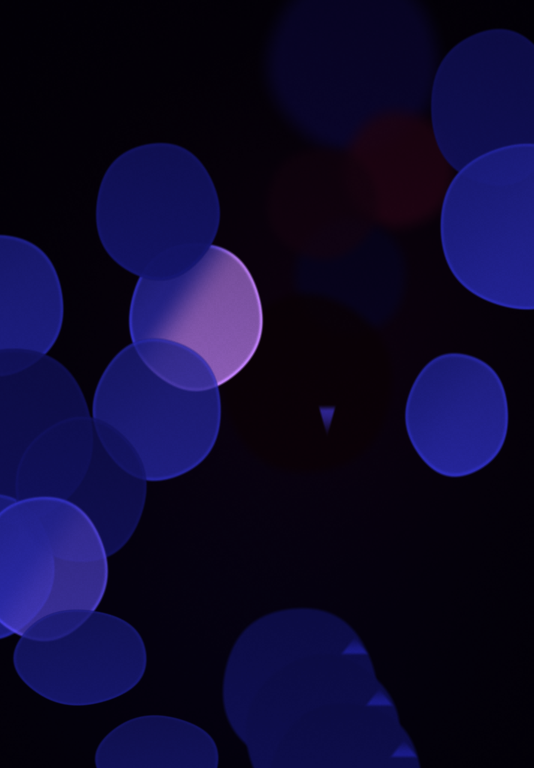
Write a Shadertoy shader that draws this background.

```glsl
// Out-of-focus blue and lilac light discs drifting over a near-black backdrop.

const vec3 BLACK  = vec3(0.008, 0.001, 0.025);
const vec3 NAVY   = vec3(0.035, 0.02, 0.17);
const vec3 INDIGO = vec3(0.06, 0.06, 0.34);
const vec3 BLUE   = vec3(0.10, 0.11, 0.51);
const vec3 VIOLET = vec3(0.17, 0.165, 0.66);
const vec3 LILAC  = vec3(0.64, 0.43, 0.84);
const vec3 MAROON = vec3(0.13, 0.015, 0.075);
const vec2 LIGHT_DIR = vec2(0.8, -0.6);
const float DISC_RADIUS = 0.083;
const float DISC_ASPECT = 1.11;
const float RIM_WIDTH = 0.0022;
const float RIM_GAIN = 0.35;
const float SHARP = 0.0018;
const float GRAIN = 0.012;
const float CHAIN_HEAT[7] = float[7](0.32, 1.0, 0.62, 0.30, 0.82, 0.42, 0.38);

float hash(vec2 p) {
    return fract(sin(dot(p, vec2(12.9898, 78.233))) * 43758.5453);
}

// Colour of a light from dim navy to hot lilac
vec3 heatRamp(float h) {
    vec3 c = mix(NAVY, INDIGO, smoothstep(0.0, 0.25, h));
    c = mix(c, BLUE, smoothstep(0.25, 0.5, h));
    c = mix(c, VIOLET, smoothstep(0.5, 0.75, h));
    return mix(c, LILAC, smoothstep(0.75, 1.0, h));
}

// Slightly uneven ellipse with a thin bright rim
void addDisc(inout vec3 col, vec2 p, vec2 centre, vec2 radius, vec3 tint,
             float opacity, float blur, float rimGain) {
    vec2 q = (p - centre) / radius;
    float wobble = 1.0 + 0.012 * cos(5.0 * atan(q.y, q.x) + 40.0 * centre.y);
    float edge = (length(q) * wobble - 1.0) * radius.x;
    float soft = max(blur, 0.75 / iResolution.y);
    float mask = 1.0 - smoothstep(-soft, soft, edge);
    float rimOffset = (edge + RIM_WIDTH) / RIM_WIDTH;
    float rim = exp(-rimOffset * rimOffset);
    float shade = 0.98 - 0.1 * q.y;
    col = mix(col, tint * shade, mask * opacity);
    col += rim * mask * rimGain * tint;
}

// Light disc whose heat falls off away from the light direction
void addLight(inout vec3 col, vec2 p, vec2 centre, vec2 radius, float heat, float opacity) {
    float lit = smoothstep(-1.0, 0.25, dot((p - centre) / radius, LIGHT_DIR));
    float h = heat * mix(1.0 - 0.35 * heat * heat * heat, 1.0, lit);
    addDisc(col, p, centre, radius, heatRamp(h), opacity, SHARP, RIM_GAIN * heat);
}

// Small soft wedge; a negative height turns the point upwards
float glint(vec2 p, vec2 centre, vec2 size) {
    vec2 q = (p - centre) / size;
    float sides = smoothstep(-0.15, 0.25, 0.5 + 0.5 * q.y - abs(q.x));
    return sides * smoothstep(-0.2, 0.3, 1.0 - q.y) * smoothstep(-1.2, 0.8, q.y);
}

void mainImage(out vec4 fragColor, in vec2 fragCoord) {
    vec2 p = fragCoord / iResolution.y;
    float right = iResolution.x / iResolution.y;

    // Backdrop with faint hazes
    vec3 col = BLACK;
    col += 0.25 * MAROON * exp(-14.0 * dot(p - vec2(0.42, 0.58), p - vec2(0.42, 0.58)));
    col += 0.2 * NAVY * exp(-10.0 * dot(p - vec2(0.3, 0.2), p - vec2(0.3, 0.2)));

    // Faint blurred discs down the middle, alternating navy and maroon
    for (int i = 0; i < 4; i++) {
        float f = float(i);
        vec2 centre = vec2(0.46 + 0.06 * sin(1.6 * f), 0.92 - 0.14 * f);
        vec2 radius = vec2(0.11 - 0.045 * sin(1.57 * f * 0.67)) * vec2(1.0, 1.05);
        vec3 tint = mix(NAVY, MAROON, mod(f, 2.0)) * (1.0 - 0.08 * f * f);
        addDisc(col, p, centre, radius, tint, 0.85, 0.018 - 0.003 * f, 0.0);
    }
    addDisc(col, p, vec2(0.42, 0.735), vec2(0.072), 0.5 * MAROON + 0.1 * NAVY, 0.7, 0.01, 0.0);

    // Stepped dim discs at the foot, each with a wedge of light
    for (int i = 0; i < 3; i++) {
        float f = float(i);
        vec2 centre = vec2(0.39, 0.105) + f * vec2(0.03, -0.062);
        addDisc(col, p, centre, vec2(0.1, 0.104), 0.88 * INDIGO, 1.0, 0.003, 0.0);
    }
    for (int i = 0; i < 3; i++) {
        vec2 centre = vec2(0.462, 0.16) + float(i) * vec2(0.032, -0.067);
        col += 0.5 * BLUE * glint(p, centre, vec2(0.018, -0.012));
    }

    // Lights along the left border
    for (int i = 0; i < 3; i++) {
        float f = float(i);
        vec2 centre = vec2(0.02 * sin(2.0 * f), 0.603 - 0.17 * f);
        vec2 radius = vec2(DISC_RADIUS + 0.02 * sin(1.5 * f)) * vec2(1.0, DISC_ASPECT);
        addLight(col, p, centre, radius, 0.58 - 0.3 * sin(1.57 * f), 0.85);
    }

    // Lights along the right border
    for (int i = 0; i < 3; i++) {
        float f = float(i);
        vec2 centre = vec2(right - 0.05 + 0.095 * f - 0.06 * f * f, 0.86 - 0.11 * f - 0.045 * f * f);
        vec2 radius = vec2(0.085 + 0.055 * f - 0.032 * f * f) * vec2(1.0, 1.0 + 0.1 * abs(f - 1.0) * 2.0);
        addLight(col, p, centre, radius, 0.2 + 0.6 * f - 0.19 * f * f, 0.92);
    }

    // Winding chain on the left; its hot disc sits behind the topmost one
    for (int i = 0; i < 7; i++) {
        int k = i < 2 ? 1 - i : i;
        float f = float(k);
        float jitter = hash(vec2(f, 3.0)) - 0.5;
        vec2 centre = vec2(0.155 + 0.1 * cos(1.047 * (f - 1.0)), 0.725 - 0.12 * f - 0.02 * sin(f));
        float aspect = mix(DISC_ASPECT, 0.72, smoothstep(4.0, 5.0, f));
        vec2 radius = (DISC_RADIUS + 0.012 * jitter) * vec2(1.0, aspect);
        addLight(col, p, centre, radius, CHAIN_HEAT[k], k == 0 ? 0.96 : 0.78);
    }

    // Lone wedge of light and fine grain
    col += 0.8 * VIOLET * glint(p, vec2(0.426, 0.45), vec2(0.011, 0.02));
    float noise = hash(floor(p * 512.0)) - 0.5;
    col += GRAIN * noise * (0.2 + 2.0 * col);

    fragColor = vec4(clamp(col, 0.0, 1.0), 1.0);
}
```
